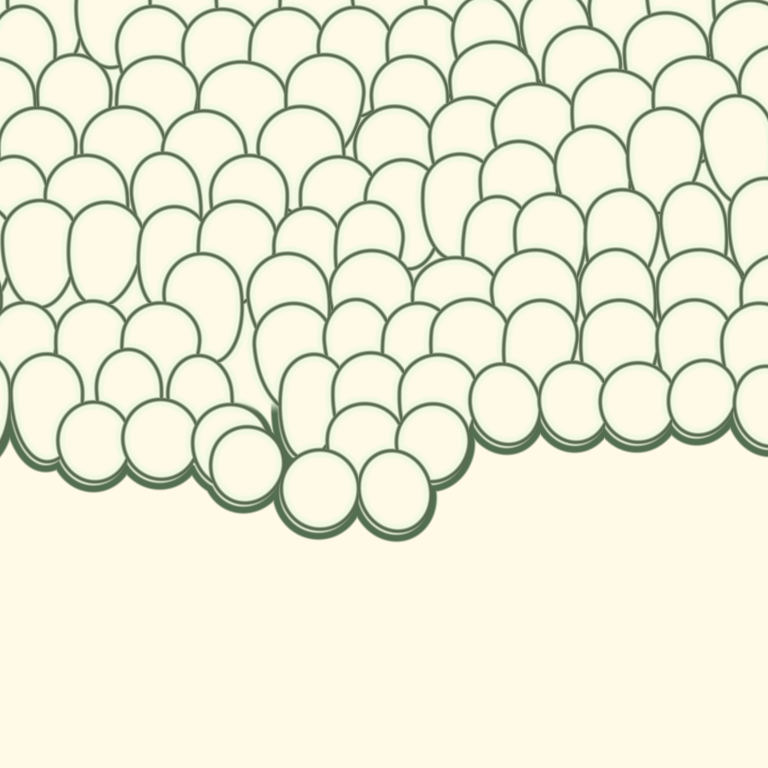
Give the GLSL for this pattern, as a three.js fragment shader.

```glsl
// Overlapping rounded scales in green ink on cream, ending in a ragged hem.
// Level rows of jittered eggs are painted from back to front, each hiding the
// lines behind it; the lowest rows are cut short and carry a heavy rim.
varying vec2 vUv;

const vec3 CREAM = vec3(1.0, 0.98, 0.91);
const vec3 HALO = vec3(0.945, 0.978, 0.895);
const vec3 INK = vec3(0.34, 0.41, 0.31);
const vec3 RIM = vec3(0.33, 0.43, 0.32);

const int ROWS = 11;
const float RISE = 0.0638;     // spacing between rows
const float SOFT = 0.0020;     // edge softness

vec2 hash22(vec2 p) {
  vec3 q = fract(vec3(p.xyx) * vec3(0.1031, 0.1030, 0.0973));
  q += dot(q, q.yzx + 33.33);
  return fract((q.xx + q.yz) * q.zy);
}

float between(float x, float low, float high) {
  return step(low, x) * step(x, high);
}

float bump(float x, float center, float width) {
  float t = (x - center) / width;
  return exp(-t * t);
}

// Index of the lowest row present at x: the hem hangs lower left of the middle.
float lowestRow(float x) {
  return 2.0 - between(x, 0.09, 0.60) - between(x, 0.28, 0.55);
}

// Height of the tops of a row; upper rows climb to the right, the hem sways.
float rowTop(float x, float row) {
  float climb = smoothstep(0.5, 1.0, x) * smoothstep(4.0, 6.0, row);
  float sway = 0.03 * bump(x, 0.32, 0.05) * step(row, 0.5);
  sway -= 0.013 * smoothstep(0.58, 0.64, x) * between(row, 1.5, 2.5);
  return 0.414 + RISE * row + 0.075 * climb + sway;
}

vec2 rotate(vec2 p, float angle) {
  float c = cos(angle), s = sin(angle);
  return vec2(c * p.x + s * p.y, c * p.y - s * p.x);
}

// Approximate distance to an egg with separate upper and lower radii.
float eggDistance(vec2 p, float halfWidth, float upper, float lower) {
  vec2 radii = vec2(halfWidth, p.y > 0.0 ? upper : lower);
  float k = length(p / radii);
  float slope = length(p / (radii * radii));
  return k * (k - 1.0) / max(slope, 0.0001);
}

float band(float d, float halfWidth) {
  return 1.0 - smoothstep(halfWidth - SOFT, halfWidth + SOFT, abs(d));
}

// Distance to one scale whose unjittered middle lies at x.
float scaleDistance(vec2 p, float x, float column, float row, float pitch) {
  vec2 id = vec2(column + 3.0, row);
  vec2 jitter = hash22(id + 17.0) - 0.5;
  vec2 form = hash22(id + 53.0) - 0.5;
  float closed = step(row, lowestRow(x) + 0.5) * step(0.09, x);

  float halfWidth = 0.023 + 0.27 * pitch + 0.010 * form.x;
  float upper = 0.050 + 0.008 * form.y;
  float lower = mix(row < 1.5 ? 0.058 : 0.090, 0.053, closed);
  float tilt = form.y * mix(0.35, 0.8, closed);
  vec2 center = vec2(x, rowTop(x, row) - upper) + jitter * vec2(0.008, 0.012);
  return eggDistance(rotate(p - center, tilt), halfWidth, upper, lower);
}

void main() {
  vec2 p = vUv;
  vec2 rimPoint = p + vec2(0.002, 0.004);
  float ink = 0.0, glow = 0.0, cover = 0.0, rimDistance = 1.0;

  // Each row from the hem upward: start, pitch, middle of its gap.
  vec3 rows[ROWS];
  rows[0] = vec3(0.026, 0.098, -1.0);
  rows[1] = vec3(0.035, 0.0885, 0.39);
  rows[2] = vec3(0.052, 0.0866, 0.31);
  rows[3] = vec3(0.033, 0.0872, 0.295);
  rows[4] = vec3(0.051, 0.108, 0.105);
  rows[5] = vec3(0.055, 0.086, 0.57);
  rows[6] = vec3(0.020, 0.094, -1.0);
  rows[7] = vec3(0.052, 0.107, -1.0);
  rows[8] = vec3(0.095, 0.110, -1.0);
  rows[9] = vec3(0.033, 0.086, 0.12);
  rows[10] = vec3(0.060, 0.090, -1.0);

  // Sideways swell of some rows: amount, middle.
  vec2 swell[ROWS];
  for (int r = 0; r < ROWS; r++) swell[r] = vec2(0.0);
  swell[2] = vec2(0.036, 0.22);
  swell[3] = vec2(-0.033, 0.68);
  swell[5] = vec2(-0.024, 0.78);
  swell[6] = vec2(0.050, 0.42);
  swell[7] = vec2(0.034, 0.50);

  // Paint the scales from the top row down to the hem.
  for (int r = ROWS - 1; r >= 0; r--) {
    float row = float(r);
    float start = rows[r].x;
    float pitch = rows[r].y;
    float firstColumn = floor((p.x - start) / pitch);
    for (int k = -2; k <= 2; k++) {
      float column = firstColumn + float(k);
      float x = start + pitch * column;
      bool inGap = abs(x - rows[r].z) < 0.5 * pitch + 0.003;
      if (inGap || row < lowestRow(x) - 0.5) continue;
      x += swell[r].x * bump(x, swell[r].y, 0.14);
      float d = scaleDistance(p, x, column, row, pitch);
      float inside = 1.0 - smoothstep(-SOFT, SOFT, d);
      float nearLine = 1.0 - smoothstep(0.007, 0.012, abs(d));
      ink = max(ink * (1.0 - inside), band(d, 0.0023));
      glow = max(glow * (1.0 - inside), nearLine);
      cover = max(cover, inside);
      if (row < 2.5) {
        rimDistance = min(rimDistance, scaleDistance(rimPoint, x, column, row, pitch));
      }
    }
  }

  // Heavy rim, kept low and behind the scales.
  float low = 1.0 - smoothstep(0.46, 0.48, p.y);
  float rim = band(rimDistance - 0.0050, 0.0045) * low * (1.0 - cover);
  vec3 color = mix(mix(CREAM, HALO, glow), RIM, rim);
  gl_FragColor = vec4(mix(color, INK, ink), 1.0);
}
```
